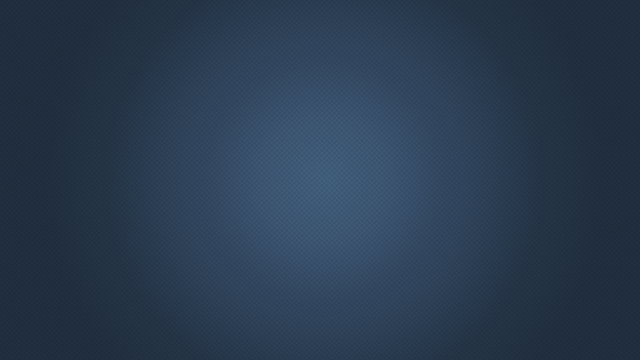
Reproduce this background procedurally as a WebGL 2 fragment shader.

```glsl
#version 300 es
precision highp float;
// Soft blue radial glow on dark slate, under a fine diagonal diamond weave.

uniform vec2 u_resolution;
out vec4 fragColor;

// Lengths are fractions of the canvas height.
const vec2 GLOW_CENTER = vec2(0.012, 0.0);
const vec3 CORE_COLOR = vec3(0.250, 0.365, 0.475);
const vec3 INNER_COLOR = vec3(0.228, 0.320, 0.430);
const vec3 MIDDLE_COLOR = vec3(0.188, 0.267, 0.360);
const vec3 OUTER_COLOR = vec3(0.140, 0.202, 0.270);
const vec3 EDGE_COLOR = vec3(0.126, 0.178, 0.242);
const float INNER_RADIUS = 0.215;
const float MIDDLE_RADIUS = 0.385;
const float OUTER_RADIUS = 0.61;
const float EDGE_RADIUS = 0.80;

const float WEAVE_PERIOD = 1.0 / 72.0;
const vec2 WEAVE_PHASE = vec2(0.125);
const float WEAVE_DEPTH = 0.064;
const float GRAIN = 0.004;
const float GRAIN_DENSITY = 288.0;
const float TAU = 6.28318;

float hash(vec2 p) {
    vec3 q = fract(p.xyx * 0.1031);
    q += dot(q, q.yzx + 33.33);
    return fract((q.x + q.y) * q.z);
}

// Radial ramp through the five colours.
vec3 glow(float r) {
    vec3 color = mix(CORE_COLOR, INNER_COLOR, clamp(r / INNER_RADIUS, 0.0, 1.0));
    color = mix(color, MIDDLE_COLOR, smoothstep(INNER_RADIUS * 0.8, MIDDLE_RADIUS, r));
    color = mix(color, OUTER_COLOR, clamp((r - MIDDLE_RADIUS) / (OUTER_RADIUS - MIDDLE_RADIUS), 0.0, 1.0));
    return mix(color, EDGE_COLOR, smoothstep(OUTER_RADIUS, EDGE_RADIUS, r));
}

// Two crossing diagonal waves form staggered diamonds, from -1 to 1.
float weave(vec2 p) {
    vec2 wave = cos(TAU * (p / WEAVE_PERIOD + WEAVE_PHASE));
    return wave.x * wave.y;
}

void main() {
    float pixel = 1.0 / u_resolution.y;
    vec2 p = (gl_FragCoord.xy - 0.5 * u_resolution) * pixel;
    vec3 color = glow(length(p - GLOW_CENTER));

    // Fade the weave where the pixels are too coarse to resolve it.
    float resolved = 1.0 - smoothstep(0.3, 0.5, pixel / WEAVE_PERIOD);
    color *= 1.0 + WEAVE_DEPTH * resolved * weave(p);

    // Faint grain hides banding in the ramp.
    color += GRAIN * (hash(floor(p * GRAIN_DENSITY) + 300.0) - 0.5);
    fragColor = vec4(color, 1.0);
}
```
